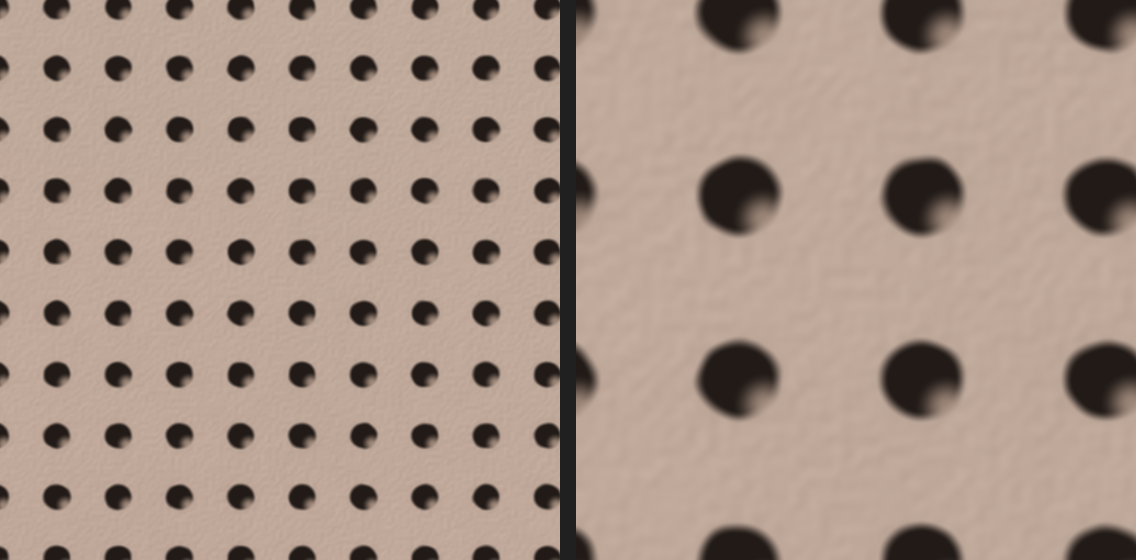
Left: the whole. Right: its middle third, enlarged.
This texture is drawn by a Shadertoy shader. Its source:

```glsl
// Beige perforated board: a square grid of dark round holes, lit on the lower right wall.
#define PITCH vec2(0.1095, 0.1094)
#define FIRST_HOLE vec2(0.1016, 0.0030)
#define RADIUS 0.0230
#define EDGE_SOFTNESS 0.0042
#define RIM_WEAR 0.0010
#define GRAIN_CELLS 150.0
#define GRAIN_STRENGTH 0.030
#define BOARD_COLOR vec3(0.750, 0.662, 0.606)
#define WALL_COLOR vec3(0.600, 0.515, 0.460)
#define HOLE_COLOR vec3(0.130, 0.103, 0.090)

float hash(vec2 p) {
    vec3 q = fract(vec3(p.xyx) * 0.1031);
    q += dot(q, q.yzx + 33.33);
    return fract((q.x + q.y) * q.z);
}

float valueNoise(vec2 p) {
    vec2 cell = floor(p);
    vec2 f = fract(p);
    f = f * f * (3.0 - 2.0 * f);
    float low = mix(hash(cell), hash(cell + vec2(1.0, 0.0)), f.x);
    float high = mix(hash(cell + vec2(0.0, 1.0)), hash(cell + vec2(1.0, 1.0)), f.x);
    return mix(low, high, f.y);
}

// Painted surface: fine relief lit from one side, with slow tonal drift
vec3 boardSurface(vec2 uv) {
    vec2 g = uv * GRAIN_CELLS + 40.0;
    float relief = valueNoise(g) - valueNoise(g + vec2(0.45, -0.45));
    float blotch = valueNoise(uv * 28.0 + 9.0) - 0.5;
    float drift = valueNoise(uv * 3.5 + 17.0) - 0.5;
    vec3 color = BOARD_COLOR + GRAIN_STRENGTH * relief + 0.008 * blotch;
    color += vec3(0.012, 0.006, 0.004) * drift;
    return color + vec3(0.004, -0.004, -0.004) * (0.5 - uv.y);
}

// Interior: deep shadow with a soft patch of light on the far wall
vec3 holeInterior(vec2 p, vec2 id) {
    vec2 shift = 0.10 * (vec2(hash(id + 71.0), hash(id + 93.0)) - 0.5);
    float fromLight = length(p / RADIUS - vec2(0.66, -0.64) - shift);
    float lit = 1.0 - smoothstep(0.05, 0.85, fromLight);
    return mix(HOLE_COLOR, WALL_COLOR, lit);
}

void mainImage(out vec4 fragColor, in vec2 fragCoord) {
    vec2 uv = fragCoord / iResolution.y;

    // Nearest hole and position relative to its centre
    vec2 grid = (uv - FIRST_HOLE) / PITCH;
    vec2 id = floor(grid + 0.5);
    vec2 p = (grid - id) * PITCH;

    // Slightly uneven rim, different for each hole
    vec2 wearPoint = p / RADIUS * 1.6 + id * 7.3 + 60.0;
    float wear = RIM_WEAR * (2.0 * valueNoise(wearPoint) - 1.0);
    float dist = length(p * vec2(0.97, 1.03)) - RADIUS + wear;

    float soft = max(EDGE_SOFTNESS, 1.0 / iResolution.y);
    float hole = 1.0 - smoothstep(-soft, soft, dist);
    float rimShade = 0.035 * exp(-max(dist, 0.0) / 0.004);

    vec3 color = boardSurface(uv) * (1.0 - rimShade);
    color = mix(color, holeInterior(p, id), hole);
    fragColor = vec4(color, 1.0);
}
```
